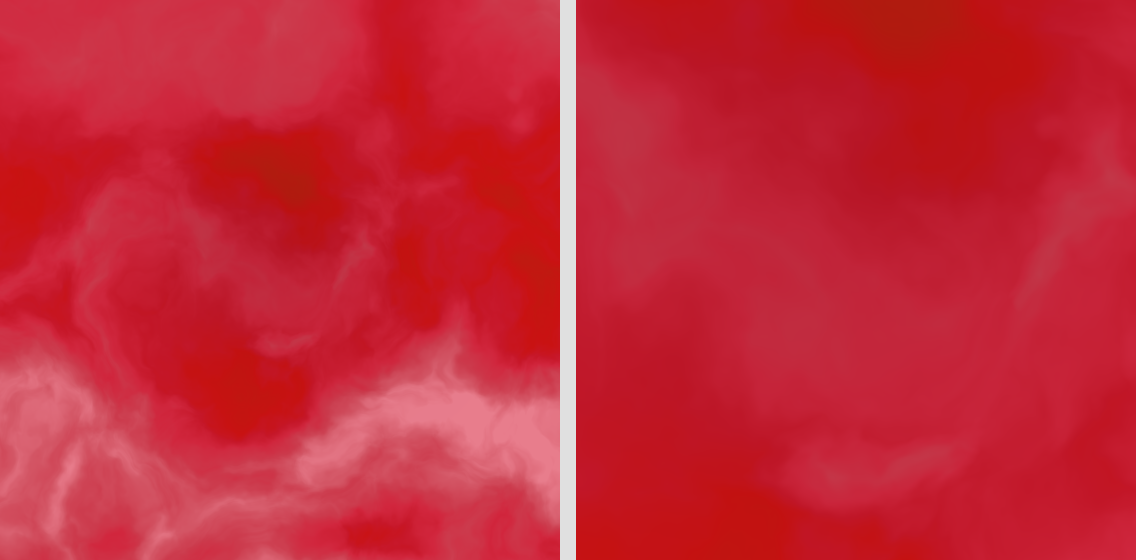
Left: the whole. Right: its middle third, enlarged.
Write a Shadertoy shader that draws this texture.

```glsl
// Soft crimson smoke: pale rose billows rising below a deep red haze.

float hash(vec2 cell) {
    vec3 q = fract(cell.xyx * 0.1031);
    q += dot(q, q.yzx + 33.33);
    return fract((q.x + q.y) * q.z);
}

float noise(vec2 p) {
    vec2 i = floor(p), f = fract(p);
    f = f * f * f * (f * (f * 6.0 - 15.0) + 10.0);
    return mix(mix(hash(i), hash(i + vec2(1, 0)), f.x),
               mix(hash(i + vec2(0, 1)), hash(i + vec2(1, 1)), f.x), f.y);
}

// Layered noise, centred on zero
float fbm(vec2 p) {
    float sum = 0.0, amplitude = 0.5;
    for (int octave = 0; octave < 5; octave++) {
        sum += amplitude * (noise(p) - 0.5);
        p = mat2(1.6, 1.2, -1.2, 1.6) * p + 17.3;
        amplitude *= 0.48;
    }
    return sum;
}

// Soft round patch
float patchAt(vec2 p, vec2 centre, vec2 radius) {
    vec2 q = (p - centre) / radius;
    return exp(-dot(q, q));
}

// Billow with a pale rim that covers the smoke behind it
float addBillow(float density, vec2 p, vec2 centre, float radius, float softness) {
    float depth = 1.0 - length(p - centre) / radius;
    float body = 0.94 - 0.38 * max(depth, 0.0);
    return mix(density, body, smoothstep(-0.3 * softness, softness, depth));
}

// Colour from bare red haze (0) to dense pale smoke (1)
vec3 smokeColour(float density) {
    vec3 ramp[7] = vec3[7](
        vec3(0.70, 0.14, 0.06), vec3(0.79, 0.07, 0.07), vec3(0.78, 0.09, 0.16),
        vec3(0.82, 0.15, 0.24), vec3(0.80, 0.23, 0.30), vec3(0.83, 0.34, 0.40),
        vec3(0.91, 0.49, 0.55));
    float t = clamp(density, 0.0, 0.999) * 6.0;
    int stop = int(t);
    return mix(ramp[stop], ramp[stop + 1], fract(t));
}

void mainImage(out vec4 fragColor, in vec2 fragCoord) {
    vec2 uv = fragCoord / iResolution.y;

    // Turbulence bends every shape, in broad and small curls
    vec2 swirl = vec2(fbm(uv * 3.5 + 4.0), fbm(uv * 3.5 + 31.0));
    vec2 curl = vec2(fbm(uv * 11.0 + 70.0), fbm(uv * 11.0 + 95.0));
    vec2 p = uv + 0.22 * swirl + 0.08 * curl;

    // Haze: lighter corners, bare red on the right, two rusty hollows
    float density = 0.43;
    density += 0.14 * patchAt(p, vec2(0.25, 0.98), vec2(0.38, 0.20));
    density += 0.30 * patchAt(p, vec2(0.93, 1.02), vec2(0.17, 0.14));
    density -= 0.31 * patchAt(p, vec2(0.92, 0.57), vec2(0.30, 0.30));
    density -= 0.24 * patchAt(p, vec2(0.71, 0.92), vec2(0.08, 0.16));
    density -= 0.24 * patchAt(p, vec2(0.22, 0.73), vec2(0.18, 0.08));
    density -= 0.46 * patchAt(p, vec2(0.49, 0.69), vec2(0.10, 0.11));
    density -= 0.22 * patchAt(p, vec2(0.71, 0.54), vec2(0.11, 0.10));

    // Drifting smoke in the middle, wrapped around a dark hollow
    density += 0.24 * patchAt(p, vec2(0.40, 0.53), vec2(0.25, 0.10));
    density += 0.36 * patchAt(p, vec2(0.74, 0.36), vec2(0.16, 0.09));
    density += 0.34 * smoothstep(0.48, 0.12, p.y);
    density -= 0.48 * patchAt(p, vec2(0.47, 0.33), vec2(0.13, 0.09));

    // Billows, back to front
    density = addBillow(density, p, vec2(0.12, 0.16), 0.22, 0.75);
    density = addBillow(density, p, vec2(0.26, 0.06), 0.20, 0.30);
    density = addBillow(density, p, vec2(0.72, 0.04), 0.30, 0.28);
    density = addBillow(density, p, vec2(1.00, 0.06), 0.28, 0.30);
    density = addBillow(density, p, vec2(0.38, 0.02), 0.13, 0.30);
    density = addBillow(density, p, vec2(0.07, -0.08), 0.14, 0.15);
    density += 0.24 * patchAt(p, vec2(0.96, 0.19), vec2(0.15, 0.12));
    density -= 0.45 * patchAt(p, vec2(0.60, 0.03), vec2(0.15, 0.06));

    // Wisps: broad drift plus finer curls, calmer towards the top
    float unrest = mix(1.0, 0.45, smoothstep(0.60, 0.95, uv.y));
    density += 0.42 * fbm(p * 4.0 + 9.0);
    density += 0.60 * unrest * fbm(p * 9.0 + 2.0 * swirl + 50.0);

    // Pale tufts scattered through the middle band
    float band = patchAt(p, vec2(0.42, 0.47), vec2(0.32, 0.17));
    density += 1.5 * band * max(fbm(p * 10.0 + 23.0) - 0.03, 0.0);

    // Only the deepest hollows turn rusty
    density += 0.55 * max(0.17 - density, 0.0);

    // The middle sits in slight shade
    float shade = 1.0 - 0.08 * patchAt(uv, vec2(0.48, 0.56), vec2(0.24, 0.22));
    fragColor = vec4(smokeColour(density) * shade, 1.0);
}
```
